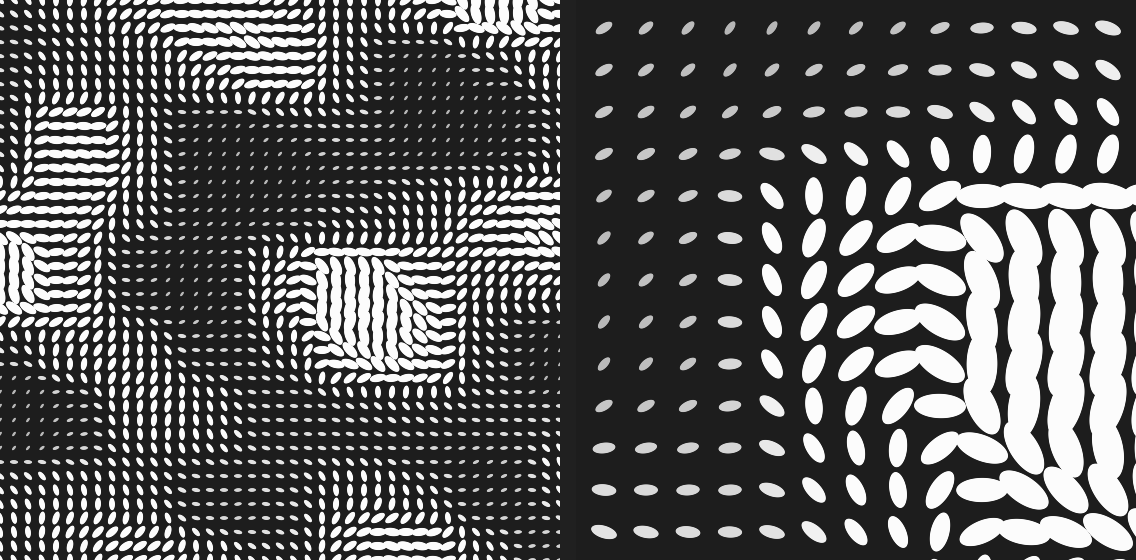
Left: the whole. Right: its middle third, enlarged.
Reproduce this pattern procedurally as a WebGL 1 fragment shader.

```glsl
precision highp float;
// A 40 by 40 lattice of pale ellipses on near-black. A smooth field of layered
// sines drives each ellipse: as it rises, the ellipse grows, brightens and turns
// clockwise, so level bands of the field appear as swirling blocks.
uniform vec2 u_resolution;

const float TAU = 6.2831853;
const float CELLS = 40.0;

// Plane wave with frequency k in cycles per canvas and a crest at the given point.
float wave(vec2 p, vec2 k, vec2 crest) {
  return cos(TAU * dot(k, p - crest));
}

// Field value in turns: 0 is a small level ellipse, 0.5 a large level one.
float field(vec2 p) {
  // Staircase warp flattens the field into upright plateaus.
  p -= 0.013 * sin(TAU * 8.0 * p);

  // Broad hills.
  vec2 peak = vec2(0.74, 0.43);
  float turns = 0.20;
  turns += 0.12 * wave(p, vec2(0.12, 1.80), peak);
  turns += 0.13 * wave(p, vec2(1.31, -0.61), peak);
  turns += 0.06 * wave(p, vec2(1.43, 1.19), peak);
  turns += 0.15 * wave(p, vec2(-0.95, 1.95), vec2(0.17, 0.73));
  turns += 0.12 * wave(p, vec2(-1.10, 1.55), vec2(0.10, 0.60));
  turns += 0.07 * wave(p, vec2(1.60, -1.43), vec2(0.75, 0.10));

  // Finer waves break the hills into separate islands.
  turns += 0.12 * wave(p, vec2(2.20, 0.50), vec2(0.26, 0.08));
  turns += 0.10 * wave(p, vec2(-0.35, 2.00), vec2(0.60, 0.07));
  turns += 0.13 * wave(p, vec2(1.80, 2.85), vec2(0.17, 0.73));
  return clamp(turns, -0.15, 0.80);
}

// Approximate signed distance to an ellipse with the given radii.
float ellipseDistance(vec2 q, vec2 radii) {
  float f = length(q / radii);
  float slope = length(q / (radii * radii));
  return f * (f - 1.0) / max(slope, 0.001);
}

void main() {
  vec2 cell = gl_FragCoord.xy / u_resolution * CELLS;
  vec2 nearest = floor(cell + 0.5);
  float pixel = CELLS / min(u_resolution.x, u_resolution.y);
  float shade = 0.115;

  // Long ellipses reach into neighbouring cells, so visit all nine.
  for (int j = -1; j <= 1; j++) {
    for (int i = -1; i <= 1; i++) {
      vec2 center = nearest + vec2(float(i), float(j));
      float turns = field(center / CELLS);
      float c = cos(TAU * turns);
      float s = sin(TAU * turns);
      vec2 q = cell - center;
      q = vec2(c * q.x - s * q.y, s * q.x + c * q.y);

      float reach = 0.285 + 0.66 * turns;
      float d = ellipseDistance(q, reach * vec2(1.0, 0.47));
      float cover = 1.0 - smoothstep(-0.55 * pixel, 0.55 * pixel, d);
      float ink = min(0.99, 0.85 + 0.9 * turns);
      shade = max(shade, mix(0.115, ink, cover));
    }
  }
  gl_FragColor = vec4(vec3(shade), 1.0);
}
```
